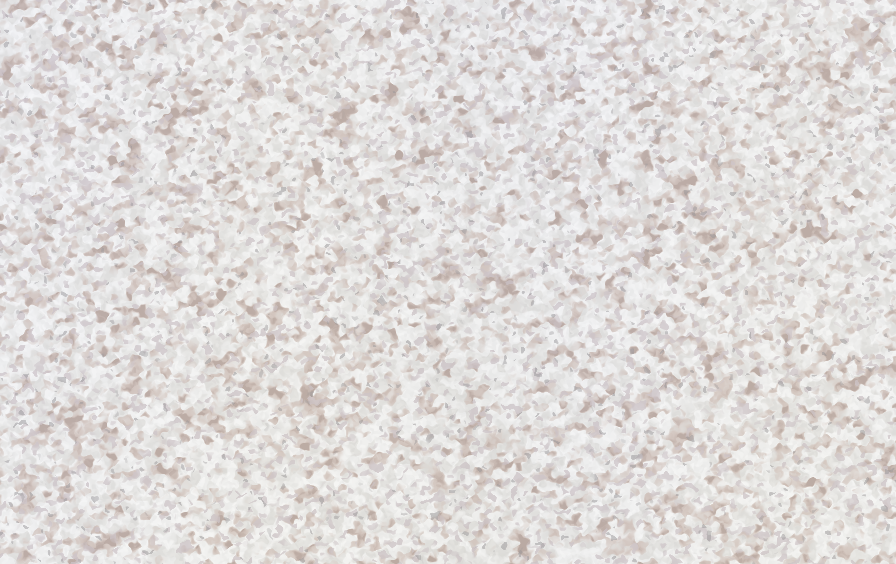
A Shadertoy shader for this texture:

```glsl
const vec3 MILK = vec3(0.940, 0.941, 0.940);
const vec3 QUARTZ = vec3(0.884, 0.882, 0.874);
const vec3 BEIGE = vec3(0.825, 0.774, 0.750);
const vec3 BROWN = vec3(0.715, 0.650, 0.625);
const vec3 MAUVE = vec3(0.805, 0.770, 0.785);
const vec3 SLATE = vec3(0.600, 0.590, 0.600);
const vec3 COOL_TINT = vec3(-0.004, -0.002, 0.010);
const vec3 WARM_TINT = vec3(0.002, 0.000, -0.008);

// Cells per canvas height
const float GROUND_SCALE = 74.0;
const float MINERAL_SCALE = 86.0;
const float CLUSTER_SCALE = 38.0;
const float FLECK_SCALE = 118.0;
const float DUST_SCALE = 165.0;

const float GRAIN_TILT = 0.25;
const float GRAIN_STRETCH = 1.25;
const float CELL_SHARPNESS = 8.0;
const float CLUSTER_WEIGHT = 0.26;
const float WOBBLE = 0.0017;

vec3 hash3(vec2 cell) {
    vec3 q = fract(cell.xyx * vec3(0.1031, 0.1030, 0.0973));
    q += dot(q, q.yxz + 33.33);
    return fract((q.xxy + q.yzz) * q.zyx);
}

// Cellular noise: random tone per cell, blended softly across borders
float cellTone(vec2 p) {
    vec2 cell = floor(p), local = fract(p);
    float tone = 0.0, total = 0.0;
    for (int y = -1; y <= 1; y++) {
        for (int x = -1; x <= 1; x++) {
            vec2 offset = vec2(x, y);
            vec3 h = hash3(cell + offset + 200.0);
            vec2 d = offset + 0.1 + 0.8 * h.xy - local;
            float w = exp(-CELL_SHARPNESS * dot(d, d));
            tone += w * h.z;
            total += w;
        }
    }
    return tone / total;
}

// Layered sines bend the cell borders into uneven grains
vec2 wobble(vec2 p) {
    vec2 a = sin(p.yx * vec2(211.0, 187.0) + 3.0 * sin(p * 83.0));
    vec2 b = sin(p.yx * vec2(397.0, 431.0) + 2.0 * sin(p * 149.0));
    return p + WOBBLE * (a + 0.5 * b);
}

// Tilts and lengthens the grains
vec2 grainSpace(vec2 p) {
    float c = cos(GRAIN_TILT), s = sin(GRAIN_TILT);
    vec2 q = vec2(c * p.x + s * p.y, c * p.y - s * p.x);
    return q * vec2(1.0 / GRAIN_STRETCH, 1.0);
}

void mainImage(out vec4 fragColor, in vec2 fragCoord) {
    vec2 uv = fragCoord / iResolution.xy;
    vec2 p = wobble(fragCoord / iResolution.y);
    vec2 g = grainSpace(p);

    // Milky ground with fine dust
    float ground = cellTone(p * GROUND_SCALE + 17.0);
    float dust = cellTone(p * DUST_SCALE + 41.0);
    vec3 color = mix(QUARTZ, MILK, smoothstep(0.15, 0.70, ground));
    color += 0.042 * (dust - 0.5);

    // Calmer, warmer band near the middle
    float band = exp(-pow((uv.x - 0.54) / 0.10, 2.0));
    float calm = 0.030 * band * (1.0 - 0.5 * uv.y);

    // Clustered beige mineral with brown cores
    float cluster = cellTone(g * CLUSTER_SCALE + 73.0);
    float mineral = mix(cellTone(g * MINERAL_SCALE + 5.0), cluster, CLUSTER_WEIGHT);
    mineral += 0.12 * (dust - 0.5) - calm;
    color = mix(color, BEIGE, smoothstep(0.51, 0.80, mineral));
    color = mix(color, BROWN, 0.8 * smoothstep(0.75, 0.90, mineral));

    // Small mauve flecks and rare slate specks
    float fleck = cellTone(g * FLECK_SCALE + 127.0);
    color = mix(color, MAUVE, 0.75 * smoothstep(0.74, 0.92, fleck));
    float speck = cellTone(p * FLECK_SCALE + 311.0);
    color = mix(color, SLATE, 0.50 * smoothstep(0.91, 0.98, speck));

    // Broad drift between cool and warm light
    float drift = 0.5 + 0.3 * sin(uv.x * 11.0 + 1.2) + 0.5 * (uv.y - 0.5);
    float warmth = clamp(1.0 - drift + 0.4 * band * (1.0 - uv.y), 0.0, 1.0);
    color += mix(COOL_TINT, WARM_TINT, warmth);
    color -= 0.008 * band;

    fragColor = vec4(clamp(color, 0.0, 1.0), 1.0);
}
```
